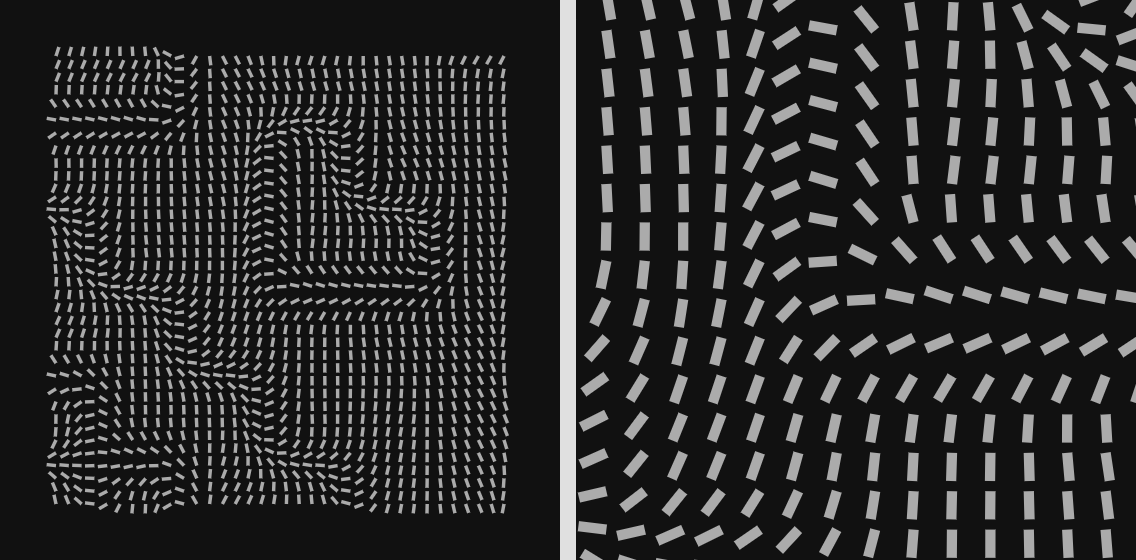
Left, the full canvas; right, a detail of the centre.
This pattern is drawn by a three.js fragment shader. Its source:

```glsl
varying vec2 vUv;

const float PI = 3.14159265;
const float COUNT = 36.0;
const float MARGIN = 0.1;
const float DASH_LENGTH = 0.0168;
const float DASH_WIDTH = 0.0061;
const float FIELD_SCALE = 0.15;
const vec3 BACKGROUND = vec3(0.067);
const vec3 DASH_COLOR = vec3(0.67);

float hash(vec2 p) {
  p = fract(p * vec2(0.1031, 0.1137) + 0.317);
  p += dot(p, p.yx + 33.33);
  return fract((p.x + p.y) * p.x * 17.0);
}

// Signed turn at a lattice corner, mostly near a quarter circle
float cornerTurn(vec2 corner) {
  float h = 2.0 * hash(corner) - 1.0;
  return (h < 0.0 ? -1.0 : 1.0) * mix(0.36, 0.68, abs(h));
}

// Smooth value noise over the lattice
float turnField(vec2 p) {
  vec2 cell = floor(p);
  vec2 t = smoothstep(0.0, 1.0, p - cell);
  float low = mix(cornerTurn(cell), cornerTurn(cell + vec2(1.0, 0.0)), t.x);
  float high = mix(cornerTurn(cell + vec2(0.0, 1.0)), cornerTurn(cell + 1.0), t.x);
  return mix(low, high, t.y);
}

// Distance to a square-ended dash that starts at the origin
float dashDistance(vec2 p, float angle, float len, float width) {
  vec2 dir = vec2(cos(angle), sin(angle));
  float along = abs(dot(p, dir) - 0.5 * len) - 0.5 * len;
  float across = abs(dot(p, vec2(-dir.y, dir.x))) - 0.5 * width;
  vec2 d = vec2(along, across);
  return length(max(d, 0.0)) + min(max(d.x, d.y), 0.0);
}

void main() {
  float spacing = (1.0 - 2.0 * MARGIN) / (COUNT - 1.0);
  vec2 nearest = floor((vUv - MARGIN) / spacing + 0.5);
  float distanceToDash = 1.0;

  // Dashes reach beyond their anchors, so check the neighbours
  for (int j = -1; j <= 1; j++) {
    for (int i = -1; i <= 1; i++) {
      vec2 index = nearest + vec2(float(i), float(j));
      bool inside = all(greaterThanEqual(index, vec2(0.0)))
        && all(lessThan(index, vec2(COUNT)));
      if (inside) {
        vec2 offset = vUv - MARGIN - index * spacing;
        float angle = PI * (1.0 + turnField(index * FIELD_SCALE));
        float d = dashDistance(offset, angle, DASH_LENGTH, DASH_WIDTH);
        distanceToDash = min(distanceToDash, d);
      }
    }
  }

  // Edge smoothing about one pixel wide
  float edge = max(fwidth(vUv.x), fwidth(vUv.y));
  float coverage = clamp(0.5 - distanceToDash / edge, 0.0, 1.0);
  gl_FragColor = vec4(mix(BACKGROUND, DASH_COLOR, coverage), 1.0);
}
```
